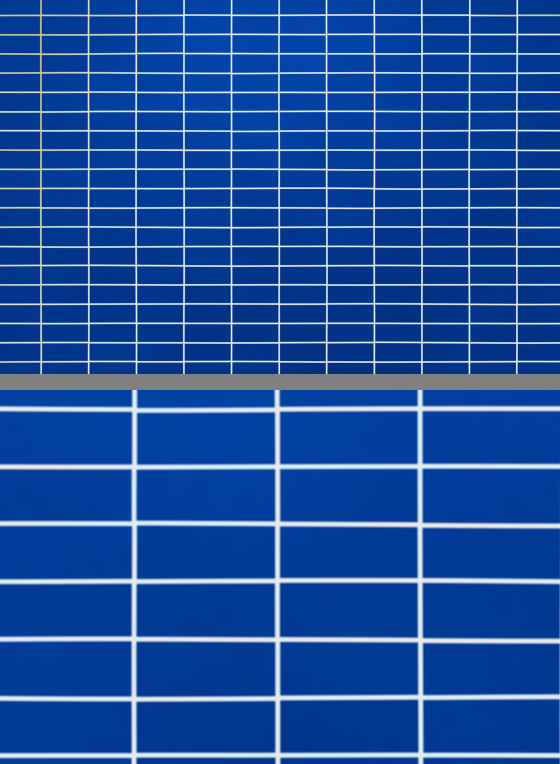
Top: the whole. Bottom: its middle third, enlarged.
Give the GLSL for this texture, as a WebGL 1 fragment shader.

```glsl
precision highp float;

uniform vec2 u_resolution;

// Layout, in canvas heights
const float ASPECT = 1.5;
const vec2 PITCH = vec2(0.1275, 0.05149);
const vec2 FIRST_LINE = vec2(0.1100, 0.0322);
const float HALF_WIDTH = 0.0022;
const float SOFTNESS = 0.0016;
const float WOBBLE = 0.0022;
const float TILE_SHIFT = 0.0009;

// Glaze and grout
const vec3 DEEP_BLUE = vec3(0.0, 0.175, 0.475);
const vec3 BRIGHT_BLUE = vec3(0.012, 0.285, 0.70);
const vec3 GROUT_WHITE = vec3(0.89, 0.92, 0.94);
const vec3 GROUT_YELLOW = vec3(0.83, 0.78, 0.50);
const vec2 GLOW_CENTRE = vec2(0.68, 0.86);
const vec2 GLOW_RADIUS = vec2(0.60, 0.45);
const vec2 SHADE_CENTRE = vec2(0.98, 0.08);

float hash(vec2 p) {
  return fract(sin(dot(p, vec2(127.1, 311.7))) * 43758.55);
}

vec2 gradientAt(vec2 cell) {
  float angle = 6.2832 * hash(cell);
  return vec2(cos(angle), sin(angle));
}

float gradientNoise(vec2 p) {
  vec2 i = floor(p);
  vec2 f = p - i;
  vec2 u = f * f * f * (f * (f * 6.0 - 15.0) + 10.0);
  float a = dot(gradientAt(i), f);
  float b = dot(gradientAt(i + vec2(1.0, 0.0)), f - vec2(1.0, 0.0));
  float c = dot(gradientAt(i + vec2(0.0, 1.0)), f - vec2(0.0, 1.0));
  float d = dot(gradientAt(i + 1.0), f - 1.0);
  return mix(mix(a, b, u.x), mix(c, d, u.x), u.y);
}

// Blue glaze with a broad reflection and slight differences between tiles
vec3 glaze(vec2 p, vec2 tile) {
  vec2 g = (p - GLOW_CENTRE) / GLOW_RADIUS;
  vec2 s = (p - SHADE_CENTRE) / 0.35;
  float light = 0.28 + 0.56 * exp(-dot(g, g)) - 0.13 * exp(-dot(s, s));
  light += 0.09 * (hash(tile + 7.3) - 0.5);
  light += 0.12 * gradientNoise(p * 5.0) + 0.05 * gradientNoise(p * 45.0);
  return mix(DEEP_BLUE, BRIGHT_BLUE, clamp(light, 0.0, 1.0));
}

// Yellowing at the left, stronger near the top; x for columns, y for rows
vec2 yellowing(vec2 p, vec2 line) {
  float aged = 1.0 - smoothstep(0.0, 0.65, p.x + 0.35 * (1.0 - p.y));
  float column = 1.3 * exp(-0.7 * max(line.x, 0.0));
  float row = mix(0.15, 1.1, hash(vec2(line.y, 4.7)));
  float corner = smoothstep(1.25, 1.42, p.x) * smoothstep(0.92, 0.95, p.y);
  vec2 amount = aged * vec2(column, row) + vec2(0.0, 0.8 * corner);
  return clamp(amount, 0.0, 1.0);
}

// Faint warm and cool tints along one joint
vec3 groutColour(float along, float line, float yellow) {
  float tint = gradientNoise(vec2(along * 4.0, line * 1.37 + 0.4));
  vec3 white = GROUT_WHITE + tint * vec3(0.10, -0.03, -0.06);
  return mix(white, GROUT_YELLOW, yellow);
}

void main() {
  vec2 p = gl_FragCoord.xy / u_resolution * vec2(ASPECT, 1.0);
  float edge = max(SOFTNESS, 0.75 / u_resolution.y);

  // Nearest joints and the tile between them
  vec2 grid = (p - FIRST_LINE) / PITCH;
  vec2 line = floor(grid + 0.5);
  vec2 tile = floor(grid);

  // Hand-laid joints drift slowly and step a little from tile to tile
  vec2 drift = WOBBLE * vec2(
    gradientNoise(vec2(p.y * 2.0, line.x * 1.7 + 30.3)),
    gradientNoise(vec2(p.x * 2.5, line.y * 1.7 + 0.3)));
  vec2 shift = TILE_SHIFT * vec2(
    0.5 * (hash(vec2(line.x, tile.y) + 2.1) - 0.5),
    hash(vec2(tile.x, line.y) + 9.6) - 0.5);
  vec2 distanceToLine = abs((grid - line) * PITCH - drift - shift);
  vec2 joint = 1.0 - smoothstep(HALF_WIDTH - edge, HALF_WIDTH + edge, distanceToLine);

  // Tiles, then rows and columns of grout
  vec2 yellow = yellowing(p, line);
  vec3 colour = glaze(p, tile);
  colour = mix(colour, groutColour(p.x, line.y, yellow.y), joint.y);
  colour = mix(colour, groutColour(p.y, line.x + 50.0, yellow.x), joint.x);
  gl_FragColor = vec4(colour, 1.0);
}
```
